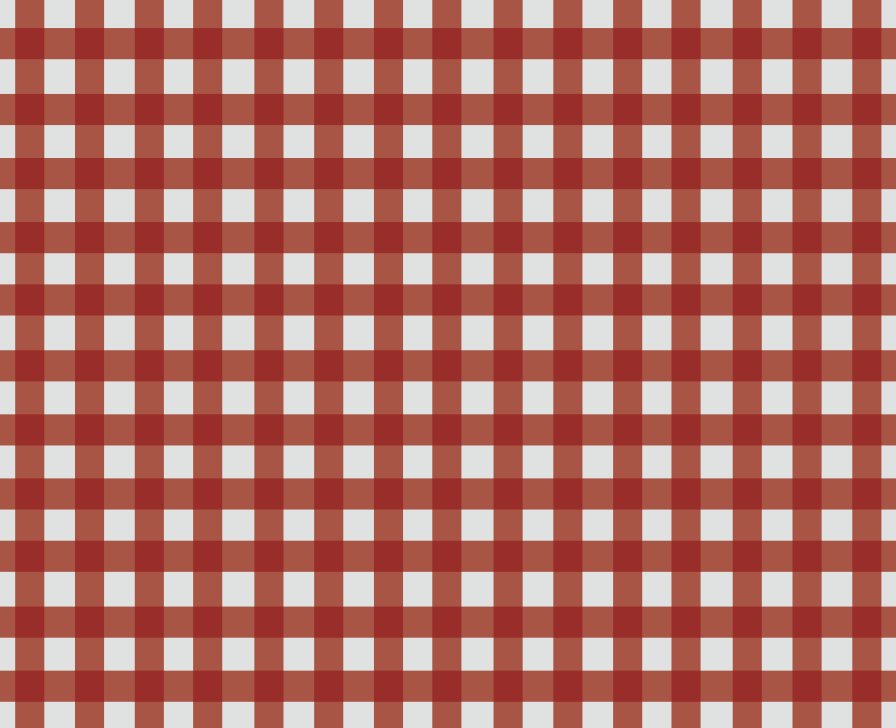
Reproduce this pattern procedurally as a Shadertoy shader.

```glsl
// Red and white gingham cloth: two sets of crossing translucent stripes.

const vec3 CLOTH_WHITE = vec3(0.88, 0.885, 0.882);
const vec3 SINGLE_RED  = vec3(0.66, 0.335, 0.27);
const vec3 DOUBLE_RED  = vec3(0.60, 0.175, 0.16);

const vec2 REPEATS      = vec2(14.985, 11.361); // stripes across and down
const vec2 FIRST_START  = vec2(0.254, 0.466);   // leading edge of stripe 0, in repeats
const vec2 STRIPE_WIDTH = vec2(0.487, 0.486);   // in repeats
const float GROUP       = 4.0;                  // one stripe per group is set off
const vec2 ODD_STRIPE   = vec2(3.0, 0.0);       // its place in the group
const vec2 ODD_SHIFT    = vec2(-0.024, -0.028); // its offset, in repeats

// Coverage of the upright (x) and level (y) stripes, measured from the top left.
vec2 stripeCoverage(vec2 uv, vec2 pixel) {
    vec2 t = uv * REPEATS - FIRST_START - 0.5 * STRIPE_WIDTH;
    vec2 index = floor(t + 0.5);

    // Uneven spacing: nudge one stripe in each group
    vec2 isOdd = 1.0 - step(0.5, abs(mod(index, GROUP) - ODD_STRIPE));
    vec2 fromCentre = abs(t - index - isOdd * ODD_SHIFT);

    return clamp(0.5 + (0.5 * STRIPE_WIDTH - fromCentre) / pixel, 0.0, 1.0);
}

void mainImage(out vec4 fragColor, in vec2 fragCoord) {
    vec2 uv = fragCoord / iResolution.xy;
    uv.y = 1.0 - uv.y;
    vec2 stripes = stripeCoverage(uv, REPEATS / iResolution.xy);

    // Overlapping stripes deepen the dye
    vec3 openRow = mix(CLOTH_WHITE, SINGLE_RED, stripes.x);
    vec3 dyedRow = mix(SINGLE_RED, DOUBLE_RED, stripes.x);
    fragColor = vec4(mix(openRow, dyedRow, stripes.y), 1.0);
}
```
